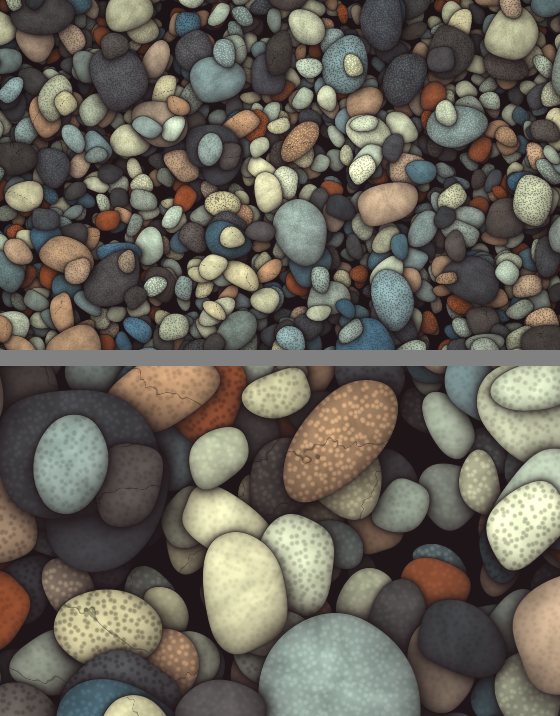
Top: the whole. Bottom: its middle third, enlarged.
Give the GLSL for this texture, as a WebGL 2 fragment shader.

```glsl
#version 300 es
precision highp float;
// A bed of smooth beach pebbles: rotated jittered grids of rounded ellipses are
// painted from small, deep stones up to large ones. Each stone shades the stones
// below it and carries its own tint, mottling, speckles and occasional veins.

uniform vec2 u_resolution;
out vec4 fragColor;

const int LAYERS = 6;
const vec3 GAP = vec3(0.115, 0.08, 0.09);
const vec2 LIGHT = vec2(-0.5, 0.86);

vec4 hash4(vec2 p) {
  vec4 q = fract(p.xyxy * vec4(0.1031, 0.1030, 0.0973, 0.1099));
  q += dot(q, q.wzxy + 33.33);
  return fract((q.xxyz + q.yzzw) * q.zywx);
}

mat2 rotation(float angle) {
  float c = cos(angle), s = sin(angle);
  return mat2(c, s, -s, c);
}

// Distance to the nearest scattered point, in cell units.
float cellular(vec2 p) {
  vec2 id = floor(p);
  float nearest = 2.0;
  for (int y = -1; y <= 1; y++)
    for (int x = -1; x <= 1; x++) {
      vec2 cell = id + vec2(x, y);
      nearest = min(nearest, length(cell + hash4(cell).xy - p));
    }
  return nearest;
}

// Soft mottling from layered, warped sines, about -1 to 1.
float mottle(vec2 p, float phase) {
  float sum = 0.0, weight = 0.5;
  for (int i = 0; i < 4; i++) {
    p = rotation(1.1) * p * 1.8 + 0.7 * sin(p.yx + phase);
    sum += weight * sin(p.x + phase) * cos(p.y);
    weight *= 0.7;
  }
  return sum;
}

// Stone tints in order, picked by cumulative share.
vec3 stoneTint(float pick) {
  vec3 tints[6] = vec3[6](
    vec3(0.77, 0.79, 0.66), vec3(0.51, 0.57, 0.54), vec3(0.68, 0.57, 0.46),
    vec3(0.30, 0.41, 0.46), vec3(0.29, 0.28, 0.28), vec3(0.59, 0.32, 0.20));
  float shares[6] = float[6](0.27, 0.24, 0.16, 0.07, 0.16, 0.10);
  int k = 0;
  while (k < 5 && pick > shares[k]) {
    pick -= shares[k];
    k++;
  }
  return tints[k];
}

// Rounded, slightly lopsided ellipse: 1 on the outline.
float outline(vec2 q, vec4 rnd) {
  q += 0.11 * sin(q.yx * 2.1 + rnd.xy * 6.28);
  float power = 2.0 + 0.5 * rnd.z;
  vec2 a = pow(abs(q) + 1e-4, vec2(power));
  return pow(a.x + a.y, 1.0 / power);
}

vec3 stoneSurface(vec2 q, vec2 local, float d, float facing, float pick, vec4 rnd) {
  vec3 tint = stoneTint(pick) * (0.86 + 0.28 * rnd.w);
  tint *= 1.0 + vec3(0.07, 0.0, -0.07) * (rnd.x - 0.5) * 2.0;

  // Surface grain
  float cloud = mottle(local * 38.0 + rnd.xy * 9.0, rnd.z * 6.28);
  float speck = 1.0 - smoothstep(0.12, 0.5, cellular(local * 150.0 + rnd.zw * 50.0));
  float speckGain = mix(0.06, 0.32, rnd.y * rnd.y) * (rnd.z > 0.4 ? -1.0 : 1.0);
  tint *= 1.0 + 0.14 * cloud + speckGain * (speck - 0.3);
  float band = abs(sin(q.x * 2.2 + q.y * 1.1 + 0.6 * cloud + rnd.y * 6.28));
  float vein = (1.0 - smoothstep(0.0, 0.07, band)) * step(0.82, rnd.x);
  tint = mix(tint, tint * 0.55, 0.7 * vein);

  // Broad flat top, dark rolled rim
  float dome = sqrt(max(1.0 - d * d * d, 0.0));
  return mix(GAP, tint, clamp(0.42 + 0.62 * dome + 0.2 * facing * d, 0.0, 1.15));
}

// Paints one grid of stones over the colour below.
vec3 paintLayer(vec3 color, vec2 p, float size, float presence, float level, float px) {
  mat2 turn = rotation(0.35 + level * 4.3);
  vec2 v = turn * p + level * 17.3;
  vec2 light = turn * LIGHT;
  vec2 id = floor(v / size);
  for (int y = -1; y <= 1; y++)
    for (int x = -1; x <= 1; x++) {
      vec2 cell = id + vec2(x, y);
      vec4 place = hash4(cell + level * 71.0 + 3.0);
      vec4 rnd = hash4(cell + level * 37.0 + 211.0);
      if (place.z > presence) continue;
      vec2 delta = v - (cell + 0.5 + 0.5 * (place.xy - 0.5)) * size;
      float radius = size * mix(0.40, 0.57, rnd.w);
      float aspect = mix(0.55, 0.95, fract(rnd.x * 7.0 + rnd.y));
      vec2 local = rotation(place.w * 6.28) * delta;
      vec2 q = local / (radius * vec2(1.0, aspect));
      float d = max(outline(q, rnd), 0.01);
      float gap = (d - 1.0) * length(local) / d;
      float facing = dot(delta, light) / max(length(delta), 1e-4);

      // Contact shadow, longer on the side away from the light
      float reach = radius * (0.17 - 0.08 * facing);
      color = mix(color, GAP, 0.8 * exp(-max(gap, 0.0) / reach));
      float cover = clamp(0.5 - gap / px, 0.0, 1.0);
      if (cover > 0.0) {
        float pick = fract(rnd.z * 13.0 + place.x * 5.0) * mix(1.0, 0.88, level);
        vec3 stone = stoneSurface(q, local, d, facing, pick, rnd);
        color = mix(color, mix(GAP, stone, mix(0.72, 1.0, min(level * 2.5, 1.0))), cover);
      }
    }
  return color;
}

void main() {
  vec2 p = gl_FragCoord.xy / u_resolution.y;
  float sizes[LAYERS] = float[LAYERS](0.058, 0.064, 0.082, 0.108, 0.160, 0.076);
  float presences[LAYERS] = float[LAYERS](1.0, 0.9, 0.62, 0.45, 0.42, 0.16);
  vec3 color = GAP;
  for (int i = 0; i < LAYERS; i++)
    color = paintLayer(color, p, sizes[i], presences[i], float(i) / float(LAYERS - 1), 1.0 / u_resolution.y);

  // Gentle darkening toward the corners
  vec2 c = gl_FragCoord.xy / u_resolution - 0.5;
  color *= 1.04 - 0.4 * dot(c, c);
  fragColor = vec4(color, 1.0);
}
```
